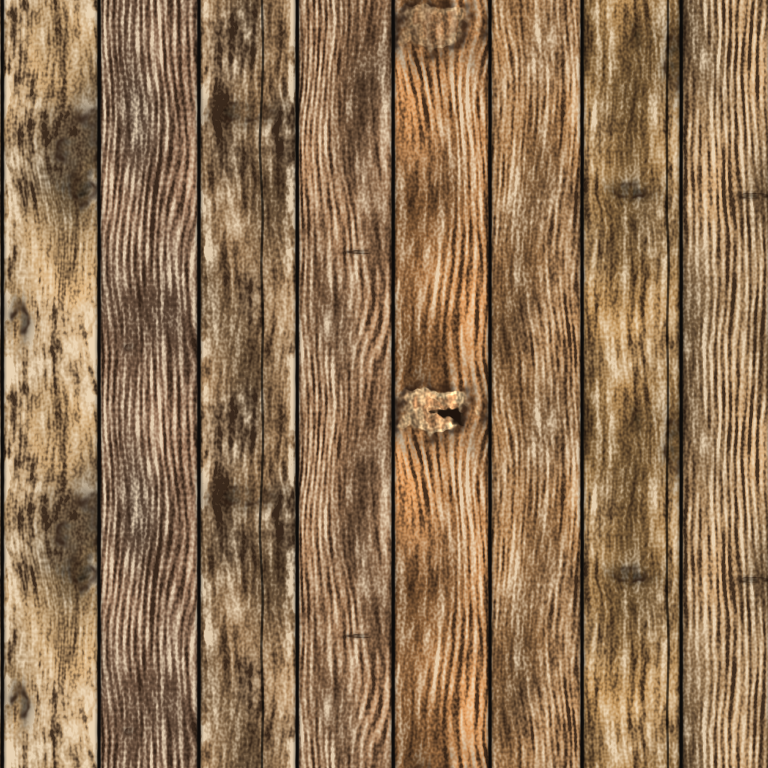
A WebGL 2 fragment shader for this texture:

```glsl
#version 300 es
precision highp float;
// Eight upright weathered boards with dark gaps; the grain tiles twice up the canvas.
// Each board has its own colour and grain style, built from bent sine rings and
// stretched gradient noise, with knots that push the grain aside.

uniform vec2 u_resolution;
out vec4 fragColor;

const float EDGES[9] = float[9](.003, .129, .259, .387, .512, .638, .758, .887, 1.003);

const vec3 WOOD[8] = vec3[8](
  vec3(.73, .59, .41), vec3(.52, .40, .31), vec3(.56, .44, .31), vec3(.60, .45, .32),
  vec3(.69, .48, .29), vec3(.64, .47, .30), vec3(.64, .49, .30), vec3(.66, .52, .36));

// ring count, ring strength, wobble, roughness
const vec4 STYLE[8] = vec4[8](
  vec4(6, .15, .25, .90), vec4(13, .85, .22, .25), vec4(10, .25, .15, .85), vec4(15, .75, .26, .25),
  vec4(12, .75, .12, .25), vec4(15, .55, .14, .45), vec4(9, .35, .16, .55), vec4(12, .95, .08, .15));

// centre in the tile, then radii
const vec4 KNOTS[11] = vec4[11](
  vec4(.565, .466, .050, .031), vec4(.104, .310, .026, .035), vec4(.110, .251, .016, .018),
  vec4(.027, .083, .010, .018), vec4(.831, .453, .009, .011), vec4(.878, .420, .010, .030),
  vec4(.823, .251, .020, .008), vec4(.315, .353, .030, .010), vec4(.471, .172, .014, .002),
  vec4(.167, .047, .004, .004), vec4(.980, .245, .016, .003));

vec2 gradient(vec2 cell) {
  float angle = 6.2832 * fract(sin(dot(cell, vec2(127.1, 311.7))) * 43758.5);
  return vec2(cos(angle), sin(angle));
}

// Gradient noise that wraps vertically after a whole number of cells
float noise(vec2 p, float period) {
  vec2 i = floor(p), f = p - i;
  vec2 w = f * f * f * (f * (f * 6. - 15.) + 10.);
  float y0 = mod(i.y, period), y1 = mod(i.y + 1., period);
  float a = dot(gradient(vec2(i.x, y0)), f);
  float b = dot(gradient(vec2(i.x + 1., y0)), f - vec2(1, 0));
  float c = dot(gradient(vec2(i.x, y1)), f - vec2(0, 1));
  float d = dot(gradient(vec2(i.x + 1., y1)), f - vec2(1, 1));
  return 1.5 * mix(mix(a, b, w.x), mix(c, d, w.x), w.y);
}

// Noise with its own cell counts across the canvas and up one tile
float grain(vec2 p, float across, float up) {
  return noise(vec2(p.x * across, p.y * 2. * up), up);
}

void main() {
  vec2 p = gl_FragCoord.xy / u_resolution;
  float pixel = 1. / u_resolution.x;
  if (p.x < EDGES[0]) p.x += 1.;

  // Board lookup
  int board = 0;
  for (int i = 1; i < 8; i++) if (p.x >= EDGES[i]) board = i;
  float left = EDGES[board], right = EDGES[board + 1];
  float u = (p.x - left) / (right - left);
  vec4 style = STYLE[board];
  vec2 seeded = p + vec2(float(board) * 3., 0);

  // Knots: bend the grain and gather their faces, rims and stains
  float bend = 0., face = 0., rim = 0., stain = 0., split = 0., lip = 0.;
  float ragged = grain(seeded, 45., 20.) + .6 * grain(seeded, 110., 50.);
  for (int k = 0; k < 11; k++) {
    vec4 knot = KNOTS[k];
    if (knot.x < left || knot.x > right) continue;
    vec2 offset = vec2(p.x - knot.x, mod(p.y - knot.y + .25, .5) - .25);
    vec2 q = offset / knot.zw;
    float d = length(q) + .3 * ragged;
    bend -= offset.x * .5 * smoothstep(.003, .02, knot.w) * exp(-dot(q, q) / 4.);
    rim = max(rim, exp(-14. * (d - 1.) * (d - 1.)));
    stain += exp(-.4 * d * d) * .8;
    if (k == 0) {
      float lowerRow = 1. - step(.6, p.y);
      face = (1. - smoothstep(.85, 1., d)) * mix(.5, 1., lowerRow);
      lip = smoothstep(.4, .85, d) + .35 * sin(16. * d + 4. * q.x);
      float wedge = abs(q.y + .1 + .3 * q.x) - .6 * (q.x - .1) + .3 * ragged;
      split = (1. - smoothstep(-.08, .08, max(wedge, q.x - .75))) * lowerRow;
    }
  }

  // Growth rings, fading in and out across and along the board
  float drift = grain(seeded, 6., 2.) + .2 * grain(seeded, 18., 4.);
  float phase = style.x * (u + bend / (right - left) + style.z * drift);
  float rings = sin(6.2832 * phase + 1.5 * grain(seeded, 50., 6.));
  float lean = board == 4 ? 1.6 : board == 3 ? -.6 : .2;
  rings *= smoothstep(-.5, .2, grain(seeded, 14., 3.) + lean * (u - .5) + .3 * step(.8, style.y));

  // Fibres, chips and weathering
  vec2 bent = seeded + vec2(bend + .015 * drift, 0);
  float fibre = grain(bent, 110., 5.) + .9 * grain(bent, 240., 16.);
  float speckle = grain(seeded, 280., 110.);
  float chips = grain(bent, 70., 13.) + .7 * grain(bent, 150., 42.);
  float worn = style.w * smoothstep(-.15, .4, grain(seeded, 13., 4.) + .2 * noise(p * 6., 6.));
  float tone = .7 * style.y * rings + .65 * fibre + .45 * speckle + chips * (.3 * style.w + .65 * worn);
  tone += .5 * grain(seeded, 32., 2.) - (board == 2 ? .45 * worn : 0.);

  // Pale splintered borders on the roughest boards
  float border = smoothstep(.34, .46, abs(u - .5)) * step(.8, style.w);
  tone += border * smoothstep(0., .3, grain(seeded, 30., 6.) + .3 * chips);

  // Colour from base wood, light ridges and dark grooves
  vec3 wood = WOOD[board] * (1. + .38 * grain(seeded, 14., 3.) + .12 * noise(p * 5., 5.));
  wood = mix(wood, vec3(.52, .46, .39), .4 * worn);
  vec3 color = mix(wood, vec3(.95, .87, .75), .85 * clamp(tone, 0., 1.));
  color = mix(color, vec3(.17, .11, .07), .85 * clamp(-tone, 0., 1.));

  // Knot shading
  color *= 1. - .6 * min(stain, 1.) * clamp(.7 + .8 * chips + .5 * fibre, 0., 1.3);
  vec3 heart = mix(vec3(.64, .47, .32), vec3(.90, .77, .58), clamp(lip, 0., 1.));
  color = mix(color, heart * (1. + .4 * fibre + .3 * speckle), face);
  color = mix(color, vec3(.18, .11, .07), rim * clamp(.35 + .7 * chips, 0., .8));
  color = mix(color, vec3(.12, .08, .05), split);

  // Long cracks in two boards
  float crackX = board == 2 ? .341 : board == 6 ? .868 : -1.;
  float crack = abs(p.x - crackX - .004 * grain(seeded, 3., 4.));
  color *= 1. - .65 * (1. - smoothstep(.0005, .0012 + pixel, crack));

  // Gaps with shaded sides
  float side = min(p.x - left, right - p.x) + .0004 * grain(seeded, 20., 30.);
  color *= mix(.7, 1., smoothstep(.002, .007, side));
  color = mix(vec3(.05, .045, .04), color, smoothstep(.0022 - pixel, .0022 + pixel, side));
  fragColor = vec4(clamp(color, 0., 1.), 1);
}
```
